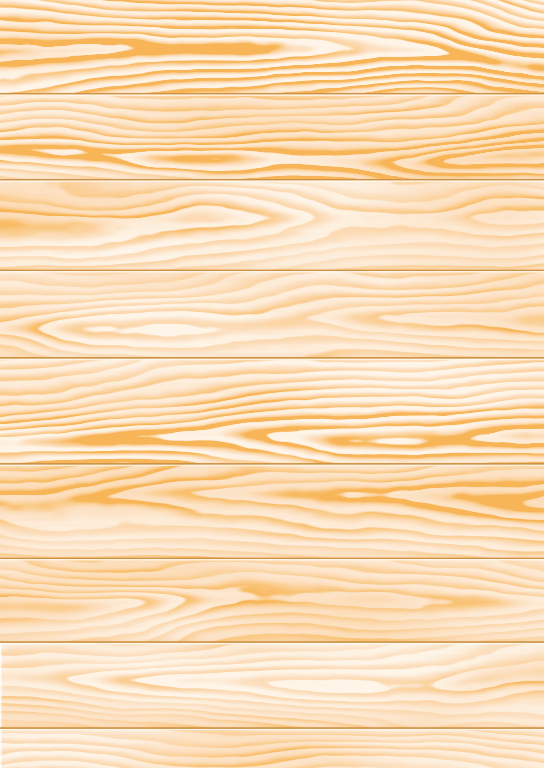
This texture is drawn by a WebGL 2 fragment shader. Its source:

```glsl
#version 300 es
precision highp float;
// Pale pine planks laid horizontally, with flowing cathedral grain and thin brown seams.

#define SEAM_WIDTH 0.0019
#define HIGHLIGHT_WIDTH 0.0038
#define SHADOW_DEPTH 0.004
#define RINGS_SOFT 4.0
#define RINGS_STRONG 11.5
#define GRAIN_WARP 2.3
#define HEART_SWAY 0.22
#define LINE_STRENGTH 1.05
#define HEART_BOOST 0.9
#define HEART_AMBER 0.32
#define STAIN_STRENGTH 0.34
#define FIBRE_STRENGTH 0.06

uniform vec2 u_resolution;
out vec4 fragColor;

const int PLANKS = 9;
// Plank boundaries from the bottom up; the outer two lie off the canvas
const float EDGES[10] = float[10](-0.06, 0.052, 0.164, 0.273, 0.396,
                                  0.534, 0.648, 0.766, 0.878, 1.01);
// Per plank: heart height, drift of the rings along x, contrast, warmth
const vec4 WOOD[9] = vec4[9](
  vec4(0.10,  2.0, 0.60, 0.18), vec4(0.56, -4.5, 0.45, 0.13),
  vec4(0.42,  4.5, 0.50, 0.23), vec4(0.62, -4.0, 0.66, 0.23),
  vec4(0.32, -5.0, 0.95, 0.03), vec4(0.40, -4.5, 0.42, 0.15),
  vec4(0.60,  4.5, 0.48, 0.14), vec4(0.27, -4.5, 0.76, 0.17),
  vec4(0.34,  5.0, 0.90, 0.00));

const vec3 CREAM = vec3(0.995, 0.96, 0.91);
const vec3 PEACH = vec3(0.99, 0.895, 0.79);
const vec3 SAND  = vec3(0.99, 0.85, 0.69);
const vec3 HONEY = vec3(0.98, 0.80, 0.55);
const vec3 AMBER = vec3(0.97, 0.71, 0.34);
const vec3 SEAM  = vec3(0.80, 0.57, 0.27);

float hash(vec2 p) {
  return fract(sin(dot(p, vec2(127.1, 311.7))) * 43758.5453);
}

float noise(vec2 p) {
  vec2 i = floor(p), f = fract(p);
  f = f * f * f * (f * (f * 6.0 - 15.0) + 10.0);
  return mix(mix(hash(i), hash(i + vec2(1, 0)), f.x),
             mix(hash(i + vec2(0, 1)), hash(i + vec2(1, 1)), f.x), f.y);
}

// Tone 0..1 from pale early wood to amber late wood
vec3 woodColour(float tone) {
  float t = clamp(tone, 0.0, 1.0) * 4.0;
  vec3 c = mix(CREAM, PEACH, min(t, 1.0));
  c = mix(c, SAND, clamp(t - 1.0, 0.0, 1.0));
  c = mix(c, HONEY, clamp(t - 2.0, 0.0, 1.0));
  return mix(c, AMBER, clamp(t - 3.0, 0.0, 1.0));
}

// Ring height: its contours are long tongues around the heart line
float ringField(vec2 p, float q, float v, vec4 wood, float seed) {
  float rings = mix(RINGS_SOFT, RINGS_STRONG, wood.z);
  float h = rings * sqrt(q * q + 0.002) + wood.y * p.x;
  h += GRAIN_WARP * noise(vec2(p.x * 5.0 + seed, v * 2.0 + seed));
  h += 0.55 * noise(vec2(p.x * 13.0 - seed, v * 5.0 + seed));
  return h + 0.14 * noise(vec2(p.x * 50.0, v * 14.0 + seed));
}

// Crisp on the inner side of each ring, fading outward
float ringLine(float h, float blur) {
  float t = fract(h);
  float rise = clamp(blur, 0.13, 0.45);
  return smoothstep(0.0, rise, t) * pow(1.0 - smoothstep(rise, 0.95, t), 1.6);
}

void main() {
  vec2 p = gl_FragCoord.xy / u_resolution.y;
  float px = 1.0 / u_resolution.y;
  float across = gl_FragCoord.x / u_resolution.x;

  // Find the plank
  int k = 0;
  for (int i = 1; i < PLANKS; i++) if (p.y >= EDGES[i]) k = i;
  float low = EDGES[k], high = EDGES[k + 1];
  float v = (p.y - low) / (high - low);
  float seed = float(k) * 17.3 + 3.7;
  vec4 wood = WOOD[k];

  // Growth rings, boldest at the heart and uneven along each line
  float q = v - wood.x - HEART_SWAY * (noise(vec2(p.x * 4.0, seed)) - 0.5);
  float heart = exp(-18.0 * q * q);
  float h = ringField(p, q, v, wood, seed);
  float line = ringLine(h, fwidth(h));
  float strength = 0.55 + 0.45 * hash(vec2(floor(h), seed));
  strength *= 0.5 + 0.8 * noise(vec2(p.x * 6.0 + seed, v * 4.0));
  strength *= 1.0 + HEART_BOOST * heart;

  // Broad stains, an amber heart toward the older end, and fine fibres
  float stain = noise(vec2(p.x * 4.0 + seed, v * 1.8 + seed)) - 0.5;
  float older = smoothstep(0.65, 1.0, wood.y > 0.0 ? 1.0 - across : across);
  float fibre = noise(vec2(p.x * 9.0 + seed, p.y * 260.0)) - 0.5;
  float tone = wood.w + LINE_STRENGTH * wood.z * line * strength;
  tone += STAIN_STRENGTH * stain + HEART_AMBER * heart * older * (1.0 - wood.z * 0.6);
  tone += FIBRE_STRENGTH * fibre;

  // Rounded plank edges: warm shade below, pale bevel above
  tone += 0.35 * exp(-(p.y - low) / SHADOW_DEPTH);
  vec3 colour = woodColour(tone);
  float bevel = 1.0 - smoothstep(HIGHLIGHT_WIDTH - 1.5 * px, HIGHLIGHT_WIDTH, high - p.y);
  colour = mix(colour, vec3(1.0, 0.985, 0.95), 0.8 * bevel);

  // Lowest two planks stop just short of the left side
  float inset = k < 2 ? 1.0 - smoothstep(0.001, 0.001 + 1.5 * px, p.x) : 0.0;
  colour = mix(colour, vec3(1.0), 0.8 * inset);

  // Seam
  float gap = min(p.y - low, high - p.y);
  float seam = 1.0 - smoothstep(0.5 * SEAM_WIDTH - 0.5 * px, 0.5 * SEAM_WIDTH + 0.5 * px, gap);
  fragColor = vec4(mix(colour, SEAM, seam), 1.0);
}
```
